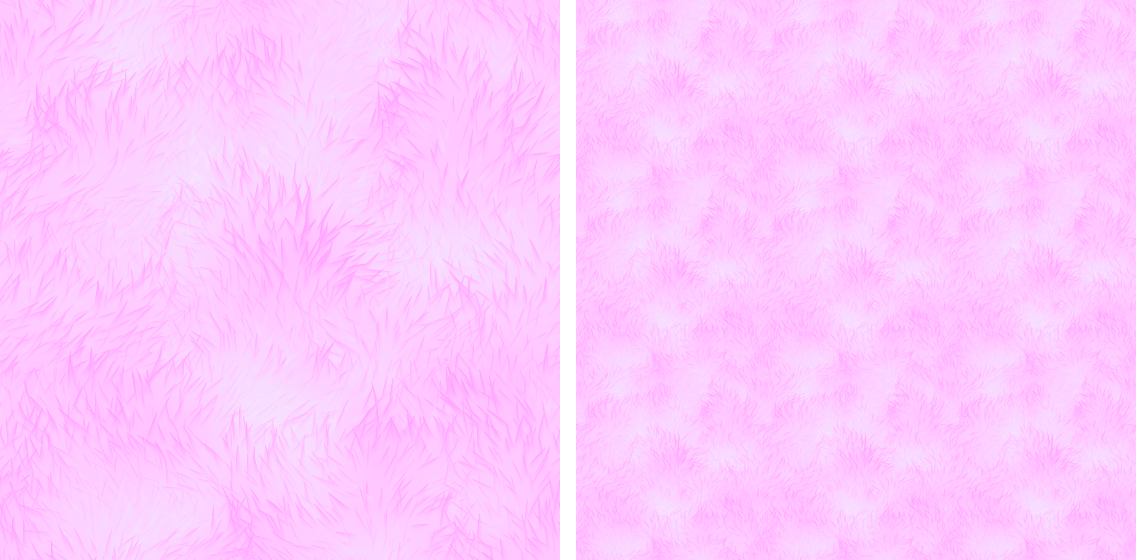
Left, the tile; right, the same tile 3 across and 3 down.
This texture is drawn by a WebGL 2 fragment shader. Its source:

```glsl
#version 300 es
precision highp float;
// Soft pink fur: overlapping tapered tufts that fade from dark tips to pale roots, tiling.

#define CELLS 39.0         // blade cells per side
#define BLADES 2           // blades per cell
#define BLADE_LENGTH 2.95  // longest blade, in cells
#define BLADE_WIDTH 0.25   // half width at the root, in cells
#define FAN 2.3            // spread of the combing direction, radians
#define JITTER 1.1         // random spread of single blades, radians
#define TUFT_ROWS 5.0      // rows of tufts per side
#define TUFT_DEPTH 0.44    // strength of the tuft gradient
#define TIP_DEPTH 0.44     // change of tone from root to tip
#define EDGE_SHADE 0.52    // extra depth along one side of a blade
#define OPACITY 0.97
#define CONTRAST 1.28

uniform vec2 u_resolution;
out vec4 fragColor;

// Integer hash: three values in 0..1 for a cell and a seed
vec3 hash3(vec2 cell, int seed) {
    uvec3 v = uvec3(uvec2(cell), uint(seed)) * 1664525u + 1013904223u;
    v.x += v.y * v.z; v.y += v.z * v.x; v.z += v.x * v.y;
    v ^= v >> 16u;
    v.x += v.y * v.z; v.y += v.z * v.x; v.z += v.x * v.y;
    return vec3(v >> 8u) / 16777216.0;
}

// Value noise on the unit square, wrapping after a whole number of cells
float wrapNoise(vec2 uv, float period, int seed) {
    vec2 p = uv * period;
    vec2 i = floor(p), f = fract(p);
    f = f * f * (3.0 - 2.0 * f);
    vec2 lo = mod(i, period), hi = mod(i + 1.0, period);
    float bottom = mix(hash3(lo, seed).x, hash3(vec2(hi.x, lo.y), seed).x, f.x);
    float top = mix(hash3(vec2(lo.x, hi.y), seed).x, hash3(hi, seed).x, f.x);
    return mix(bottom, top, f.y);
}

// Broad soft variation of the pink
float clouds(vec2 uv) {
    return 0.6 * wrapNoise(uv, 4.0, 1) + 0.4 * wrapNoise(uv, 9.0, 2);
}

// Tone of a blade: clouds plus tufts that darken upward and end abruptly
float tuftTone(vec2 uv) {
    float warp = 1.3 * wrapNoise(uv, 5.0, 3) + 0.6 * wrapNoise(uv, 12.0, 4);
    float rise = fract(TUFT_ROWS * uv.y + warp);
    float tuft = rise * (1.0 - smoothstep(0.88, 1.0, rise));
    return 0.75 * clouds(uv) - 0.08 + TUFT_DEPTH * (tuft - 0.1);
}

// Combing angle, measured clockwise from straight up
float combAngle(vec2 uv) {
    return FAN * (wrapNoise(uv, 8.0, 5) - 0.43);
}

// Lay one blade over the tone beneath it
float layBlade(float under, vec2 p, vec2 cell, int index, float pixel) {
    vec2 id = mod(cell, CELLS);
    vec3 place = hash3(id, 20 + index);
    vec3 form = hash3(id, 40 + index);
    vec2 root = cell + place.xy;
    float angle = combAngle(root / CELLS) + JITTER * (place.z - 0.5);
    vec2 along = vec2(sin(angle), cos(angle));
    vec2 side = vec2(-along.y, along.x);

    vec2 q = p - root;
    float t = dot(q, along) / (BLADE_LENGTH * mix(0.55, 1.0, form.x));
    if (t <= 0.0 || t >= 1.0) return under;
    float across = dot(q, side) + 0.6 * (form.y - 0.5) * t * t;
    float width = BLADE_WIDTH * mix(0.7, 1.25, form.z) * pow(1.0 - t, 0.7);
    float cover = 1.0 - smoothstep(-pixel, pixel, abs(across) - width);
    if (cover <= 0.0) return under;

    // The upper side of a leaning blade is usually the deeper one
    float facing = angle + form.x - 0.5 < 0.0 ? -1.0 : 1.0;
    float shade = clamp(0.5 + 0.5 * facing * across / max(width, pixel), 0.0, 1.0);
    float tone = tuftTone((root + 1.2 * (form.yz - 0.5)) / CELLS);
    float tint = tone + 0.18 * (place.x - 0.5) + TIP_DEPTH * (t - 0.55);
    tint += EDGE_SHADE * t * (shade * shade - 0.3);
    float strength = OPACITY * clamp(0.55 + tone, 0.55, 1.0) * mix(0.45, 1.0, shade);
    return mix(under, tint, cover * strength * smoothstep(0.0, 0.45, t));
}

// Pale lilac through to candy pink
vec3 furColor(float tone) {
    float k = clamp(tone, -0.05, 1.05);
    float red = 1.0 - 0.03 * (1.0 - smoothstep(0.0, 0.5, k));
    return vec3(red, 0.88 - 0.22 * k, 1.0);
}

void main() {
    vec2 uv = gl_FragCoord.xy / u_resolution;
    vec2 p = uv * CELLS;
    float pixel = 0.6 * CELLS / min(u_resolution.x, u_resolution.y);
    float tone = 0.6 * clouds(uv);

    // Lower rows lie over higher ones, so tips cover the roots above
    for (int y = 1; y >= -3; y--)
        for (int x = -3; x <= 3; x++)
            for (int n = 0; n < BLADES; n++)
                tone = layBlade(tone, p, floor(p) + vec2(x, y), n, pixel);

    tone = 0.43 + CONTRAST * (tone - 0.365);
    fragColor = vec4(furColor(tone), 1.0);
}
```
